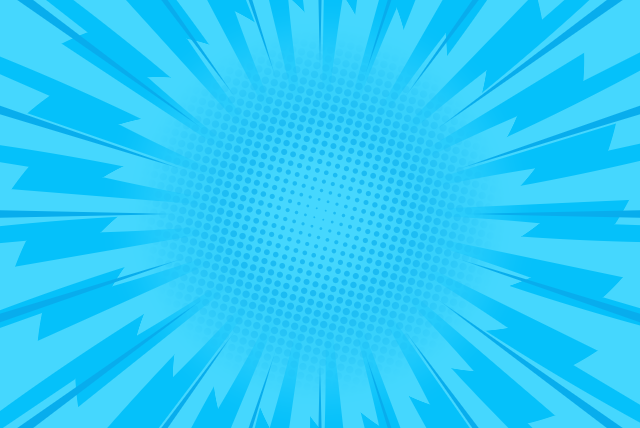
Write a WebGL 2 fragment shader that draws this background.

```glsl
#version 300 es
precision highp float;

uniform vec2 u_resolution;
out vec4 fragColor;

// Coverage of a shape from its signed distance, positive inside
float cover(float d, float pixel) {
    return clamp(d / pixel + 0.5, 0.0, 1.0);
}

// Zigzag bolts: 25 wedges, each with an outer half and an inner half
float boltDistance(float degreesAround, float r) {
    float t = mod(degreesAround - 5.0, 14.4) - 3.0;
    float arc = r * radians(1.0);
    float outerTaper = 5.0 * max(r - 0.473, 0.0);
    float innerTaper = 6.0 * max(0.51 - r, 0.0);
    float outerHalf = min(min(t - outerTaper, 4.4 - t) * arc,
                          r - mix(0.473, 0.516, t / 4.2));
    float innerHalf = min(min(t - 4.0 - innerTaper, 9.0 - t) * arc,
                          mix(0.688, 0.723, (t - 4.2) / 4.8) - r);
    return max(outerHalf, innerHalf);
}

// Thin spokes: 20 needles that widen outwards
float spokeDistance(float degreesAround, float r) {
    float offset = abs(mod(degreesAround + 9.0, 18.0) - 9.0);
    return 0.021 * (r - 0.33) - r * sin(radians(offset));
}

// Tilted halftone grid whose dots grow away from the centre
float dotDistance(vec2 p, float r) {
    float spacing = 0.0215;
    float tilt = radians(15.0);
    vec2 q = mat2(cos(tilt), sin(tilt), -sin(tilt), cos(tilt)) * p / spacing;
    float radius = min(0.36 * sqrt(r / 0.2), 0.4);
    return (radius - length(fract(q) - 0.5)) * spacing;
}

void main() {
    vec2 p = (gl_FragCoord.xy - 0.5 * u_resolution) / u_resolution.y;
    float pixel = 1.0 / u_resolution.y;
    float r = length(p);
    float degreesAround = degrees(atan(p.y, p.x + 1e-6));

    // Light ground with a slightly deeper ring
    vec3 color = vec3(0.27, 0.845, 0.995);
    float ring = smoothstep(0.08, 0.27, r) * (1.0 - smoothstep(0.3, 0.46, r));
    color = mix(color, vec3(0.17, 0.80, 0.98), 0.6 * ring);

    // Bolts dissolve towards the centre
    float bolt = cover(boltDistance(degreesAround, r), pixel);
    color = mix(color, vec3(0.02, 0.755, 0.98), bolt * smoothstep(0.24, 0.52, r));

    // Halftone dots fade into the rays
    float dots = cover(dotDistance(p, r), pixel);
    float dotFade = 1.0 - smoothstep(0.17, 0.44, r);
    color = mix(color, vec3(0.08, 0.715, 0.945), 0.85 * dots * dotFade);

    // Spokes on top
    float spoke = cover(spokeDistance(degreesAround, r), pixel);
    color = mix(color, vec3(0.03, 0.68, 0.93), spoke * smoothstep(0.32, 0.42, r));

    fragColor = vec4(color, 1.0);
}
```
